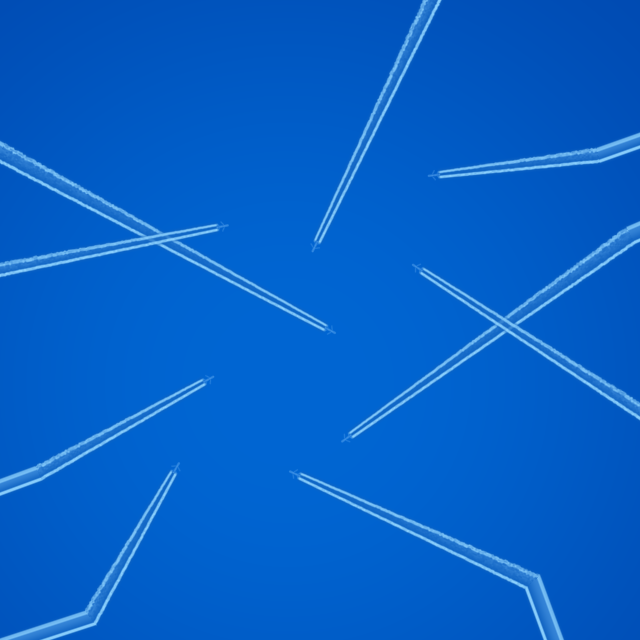
A Shadertoy shader for this texture:

```glsl
// Nine aircraft drawing twin vapour trails across a deep blue sky.

float hash(vec2 p) {
    return fract(sin(dot(p, vec2(127.1, 311.7))) * 43758.5453);
}

float noise(vec2 p) {
    vec2 i = floor(p), f = fract(p);
    f = f * f * (3.0 - 2.0 * f);
    return mix(mix(hash(i), hash(i + vec2(1, 0)), f.x),
               mix(hash(i + vec2(0, 1)), hash(i + vec2(1, 1)), f.x), f.y);
}

float segment(vec2 p, vec2 a, vec2 b) {
    vec2 d = b - a;
    return length(p - a - d * clamp(dot(p - a, d) / dot(d, d), 0.0, 1.0));
}

float stroke(float dist, float radius, float soft) {
    return 1.0 - smoothstep(radius - soft, radius + soft, dist);
}

// Tiny aircraft: q.x runs forward from the start of the trail.
float aircraft(vec2 q, float soft) {
    q.y = abs(q.y);
    float body = segment(q, vec2(-0.001, 0.0), vec2(0.015, 0.0));
    float wing = segment(q, vec2(0.010, 0.0), vec2(0.006, 0.007));
    float tail = segment(q, vec2(0.003, 0.0), vec2(0.000, 0.004));
    float blotch = 0.55 + 0.45 * noise(q * 420.0);
    return blotch * max(0.75 * stroke(body, 0.0014, soft),
                        0.45 * stroke(min(wing, tail), 0.0008, soft));
}

// Paints one trail, mitred where it bends, with its aircraft at the head.
vec3 paintTrail(vec3 col, vec2 p, vec2 head, vec2 bend, vec2 end, float spread) {
    float soft = max(0.0016, 0.7 / iResolution.y);
    vec2 first = normalize(bend - head), second = normalize(end - bend);
    bool bent = dot(p - bend, first + second) > 0.0;
    vec2 dir = bent ? second : first;
    float span = length(bend - head);
    float along = dot(p - bend, dir) + span;
    float across = dot(p - bend, vec2(-dir.y, dir.x)) * sign(bend.x - head.x);
    float age = clamp(along / span, 0.0, 1.0);
    float gap = mix(0.0038, spread, age);
    float started = smoothstep(-0.002, 0.004, along);

    // The upper line frays with age; bent ends are smooth streaks.
    float rough = bent ? 0.0 : 0.15 + age;
    float upperWobble = (noise(vec2(along * 330.0, 3.0)) - 0.5) * 0.0020 * rough;
    float lowerWobble = (noise(vec2(along * 290.0, 9.0)) - 0.5) * 0.0010 * rough;
    float grain = bent ? 0.75 : noise(vec2(along * 330.0, across * 420.0));

    float upper = stroke(abs(across - gap + upperWobble), 0.0017 + 0.0014 * age, soft);
    float lower = stroke(abs(across + gap + lowerWobble), 0.0020 + 0.0004 * age, soft);
    upper *= mix(0.9, 0.4 + 0.45 * grain, age);
    lower *= 0.78 + 0.22 * grain;

    // Thin haze spreads inward from the upper line, inside a dull fringe.
    float haze = smoothstep(-gap * 1.2, gap * 0.7, across) * stroke(across, gap, 0.002);
    haze *= age * (0.3 + 0.4 * grain);
    float fringe = 1.0 - smoothstep(gap, gap + 0.008, abs(across));

    col = mix(col, vec3(0.07, 0.39, 0.75), 0.7 * fringe * started);
    col = mix(col, vec3(0.31, 0.61, 0.90), haze * started);
    col = mix(col, vec3(0.56, 0.83, 1.0), max(upper, lower) * started);

    vec2 forward = -first;
    vec2 q = vec2(dot(p - head, forward),
                  dot(p - head, vec2(-forward.y, forward.x)));
    return mix(col, vec3(0.42, 0.70, 0.96), aircraft(q, soft));
}

void mainImage(out vec4 fragColor, in vec2 fragCoord) {
    vec2 p = fragCoord / iResolution.xy;

    // Sky, brightest just below the middle and deepest at the upper right
    float fade = smoothstep(0.1, 0.95, length(p - vec2(0.45, 0.40)));
    vec3 col = mix(vec3(0.0, 0.396, 0.822), vec3(0.0, 0.285, 0.69), fade);

    // Head and bend of every trail, then its far end and half spacing
    vec4 fronts[9] = vec4[9](
        vec4(0.495, 0.621, 0.676, 1.000),
        vec4(0.685, 0.727, 0.935, 0.757),
        vec4(0.510, 0.487, 0.000, 0.762),
        vec4(0.341, 0.645, 0.000, 0.578),
        vec4(0.547, 0.319, 0.986, 0.632),
        vec4(0.658, 0.578, 1.000, 0.357),
        vec4(0.320, 0.404, 0.060, 0.260),
        vec4(0.272, 0.263, 0.141, 0.034),
        vec4(0.467, 0.257, 0.832, 0.090));
    vec3 ends[9] = vec3[9](
        vec3(0.700, 1.050, 0.0100),
        vec3(1.000, 0.780, 0.0090),
        vec3(-0.100, 0.816, 0.0125),
        vec3(-0.100, 0.558, 0.0083),
        vec3(1.000, 0.638, 0.0120),
        vec3(1.100, 0.292, 0.0090),
        vec3(0.000, 0.238, 0.0095),
        vec3(0.000, -0.012, 0.0105),
        vec3(0.865, 0.000, 0.0120));
    for (int i = 0; i < 9; i++)
        col = paintTrail(col, p, fronts[i].xy, fronts[i].zw, ends[i].xy, ends[i].z);

    fragColor = vec4(col, 1.0);
}
```
